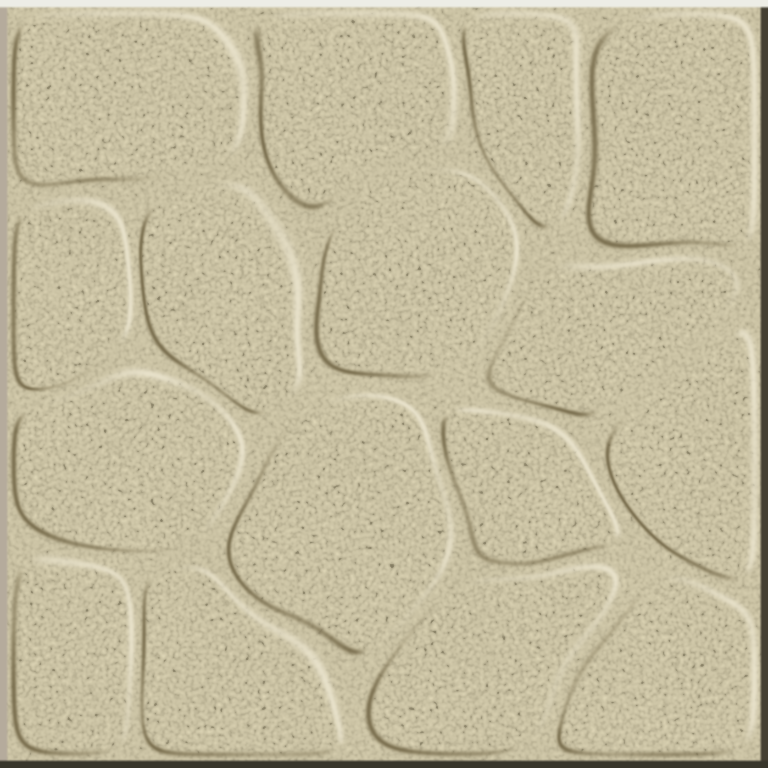
Write a WebGL 2 fragment shader that draws this texture.

```glsl
#version 300 es
precision highp float;
// A square sandstone tile embossed with rounded paving stones and a bevelled rim.
// Stones are softly rounded Voronoi cells; each outline is lit by its outward normal.
// Layered gradient noise supplies the speckled grain and bends the outlines.

#define STONES 4          // stones along each side
#define JITTER 0.66       // scatter of stone centres, in cells
#define STAGGER 0.42      // sideways shift of alternate rows, in cells
#define INSET 0.0095      // half width of the channel between stones
#define ROUNDING 48.0     // higher gives tighter corners
#define WARP 0.062        // bending of the outlines
#define LINE 0.0040       // half width of the embossed line
#define GRAIN 138.0       // grain cells across the tile
#define RIM 0.0095        // width of the bevelled rim
#define SAND vec3(0.789, 0.757, 0.637)
#define LIGHT vec3(0.915, 0.890, 0.800)
#define SHADE vec3(0.470, 0.425, 0.300)

uniform vec2 u_resolution;
out vec4 fragColor;

vec2 hash2(vec2 cell) {
  uvec2 v = uvec2(ivec2(cell)) * 1664525u + 1013904223u;
  v.x += v.y * 1664525u;
  v.y += v.x * 1664525u;
  v ^= v >> 16u;
  v.x += v.y * 1664525u;
  v.y += v.x * 1664525u;
  v ^= v >> 16u;
  return vec2(v & 65535u) / 65535.0;
}

float slope(vec2 cell, vec2 offset) {
  float angle = 6.2832 * hash2(cell).x;
  return dot(vec2(cos(angle), sin(angle)), offset);
}

float gradientNoise(vec2 p) {
  vec2 i = floor(p), f = p - i;
  vec2 u = f * f * f * (f * (f * 6.0 - 15.0) + 10.0);
  vec2 e = vec2(1, 0);
  return mix(mix(slope(i, f), slope(i + e, f - e), u.x),
             mix(slope(i + e.yx, f - e.yx), slope(i + 1.0, f - 1.0), u.x), u.y);
}

vec2 stoneCentre(int index) {
  vec2 cell = vec2(index % STONES, index / STONES);
  vec2 shift = JITTER * (hash2(cell + 37.0) - 0.5);
  shift.x += STAGGER * (mod(cell.y, 2.0) - 0.5);
  return clamp((cell + 0.5 + shift) / float(STONES), 0.09, 0.91);
}

// Adds one straight side to the smooth minimum: xy = weighted normal, z = weight.
void addSide(inout vec3 sum, float dist, vec2 normal) {
  float weight = exp(-ROUNDING * dist);
  sum += weight * vec3(normal, 1.0);
}

// Returns the outward normal in xy and the depth inside the stone outline in z.
vec3 stoneOutline(vec2 p) {
  vec2 bend = vec2(gradientNoise(p * 4.6 + 11.0), gradientNoise(p * 4.6 + 53.0));
  vec2 q = p + WARP * bend;
  vec2 own = stoneCentre(0);
  int ownIndex = 0;
  for (int i = 1; i < STONES * STONES; i++) {
    vec2 c = stoneCentre(i);
    if (distance(q, c) < distance(q, own)) { own = c; ownIndex = i; }
  }
  vec3 sum = vec3(0);
  for (int i = 0; i < STONES * STONES; i++) {
    if (i == ownIndex) continue;
    vec2 other = stoneCentre(i);
    vec2 normal = normalize(other - own);
    addSide(sum, dot(0.5 * (own + other) - q, normal), normal);
  }
  // The tile border closes the outer stones
  vec2 low = p - 0.008, high = 0.992 - p;
  addSide(sum, low.x, vec2(-1, 0));
  addSide(sum, high.x, vec2(1, 0));
  addSide(sum, low.y, vec2(0, -1));
  addSide(sum, high.y, vec2(0, 1));
  vec2 gradient = sum.xy / sum.z;
  float steepness = max(length(gradient), 0.4);
  float depth = -log(sum.z) / ROUNDING - INSET;
  return vec3(gradient / steepness, depth / steepness);
}

float speckle(vec2 p) {
  mat2 turn = mat2(0.8, 0.6, -0.6, 0.8);
  float coarse = gradientNoise(p * GRAIN);
  float middle = gradientNoise(turn * p * GRAIN * 1.2 + 91.0);
  float fine = gradientNoise(turn * turn * p * GRAIN * 1.5 + 173.0);
  return 2.5 * (coarse + middle + 0.8 * fine);
}

void main() {
  vec2 p = gl_FragCoord.xy / u_resolution;
  float soft = max(0.0024, 1.0 / min(u_resolution.x, u_resolution.y));
  vec3 stone = stoneOutline(p);

  // Grain: long dark tail, short light tail, slightly calmer in the channels
  float n = speckle(p) * mix(0.75, 1.0, smoothstep(-0.004, 0.012, stone.z));
  float tone = 0.022 * max(n, 0.0) + 0.042 * min(n, 0.0);
  tone -= 0.11 * smoothstep(1.5, 2.7, -n);
  vec3 color = SAND + tone * vec3(1.0, 0.99, 0.93) + 0.01 * gradientNoise(p * 9.0);

  // Embossed outlines, lit from the upper right
  float facing = dot(stone.xy, vec2(0.82, 0.57));
  float fade = smoothstep(-0.5, 0.1, gradientNoise(p * 7.0 + 71.0));
  float strength = smoothstep(0.15, 0.85, abs(facing)) * mix(0.45, 0.9, fade);
  float width = LINE * (facing > 0.0 ? 1.3 : 0.95);
  float crest = exp(-pow(stone.z / width, 2.0));
  color = mix(color, facing > 0.0 ? LIGHT : SHADE, strength * crest);

  // Bevelled rim
  vec2 lower = 1.0 - smoothstep(RIM - soft, RIM + soft, p);
  vec2 upper = 1.0 - smoothstep(RIM - soft, RIM + soft, 1.0 - p);
  color = mix(color, vec3(0.71, 0.67, 0.61), lower.x);
  color = mix(color, vec3(0.27, 0.25, 0.20), upper.x);
  color = mix(color, vec3(0.22, 0.21, 0.17), lower.y);
  color = mix(color, vec3(0.93, 0.93, 0.90), upper.y);
  fragColor = vec4(clamp(color, 0.0, 1.0), 1.0);
}
```
